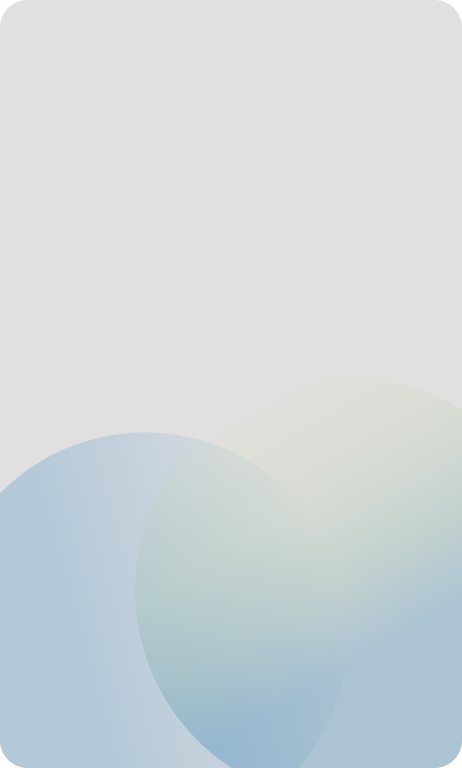
Write a WebGL 1 fragment shader that draws this background.

```glsl
precision highp float;

uniform vec2 u_resolution;

// Antialiased coverage of a signed distance given in canvas heights
float coverage(float dist) {
  return clamp(0.5 - dist * u_resolution.y, 0.0, 1.0);
}

float circle(vec2 p, vec2 center, float radius) {
  return coverage(length(p - center) - radius);
}

float roundedBox(vec2 p, vec2 halfSize, float radius) {
  vec2 q = abs(p) - halfSize + radius;
  return coverage(length(max(q, 0.0)) + min(max(q.x, q.y), 0.0) - radius);
}

float ramp(float start, float end, float x) {
  return clamp((x - start) / (end - start), 0.0, 1.0);
}

// Diagonal fade from paper through cream and sage to blue
vec3 sageToBlue(vec3 paper, float t) {
  vec3 color = mix(paper, vec3(0.878, 0.876, 0.852), ramp(0.618, 0.655, t));
  color = mix(color, vec3(0.835, 0.859, 0.824), ramp(0.655, 0.773, t));
  color = mix(color, vec3(0.765, 0.820, 0.812), ramp(0.773, 0.876, t));
  return mix(color, vec3(0.672, 0.765, 0.827), ramp(0.876, 0.980, t));
}

void main() {
  vec2 p = gl_FragCoord.xy / u_resolution.y;
  vec2 halfSize = 0.5 * u_resolution / u_resolution.y;
  vec3 paper = vec3(0.885, 0.876, 0.880);

  // Right disc
  float diagonal = dot(p, vec2(0.49, -0.87)) + 0.87;
  float rightDisc = circle(p, vec2(0.453, 0.232), 0.277);
  vec3 color = mix(paper, sageToBlue(paper, diagonal), rightDisc);

  // Left disc, a blue tint multiplied over everything below it
  float fade = ramp(0.092, 0.443, p.x + 0.28 * (p.y - 0.22));
  vec3 blueTint = mix(vec3(0.797, 0.900, 0.964), vec3(1.0), fade);
  float leftDisc = circle(p, vec2(0.189, 0.173), 0.264);
  color *= mix(vec3(1.0), blueTint, leftDisc);

  // Rounded card on white
  float card = roundedBox(p - halfSize, halfSize, 0.036);
  gl_FragColor = vec4(mix(vec3(1.0), color, card), 1.0);
}
```
